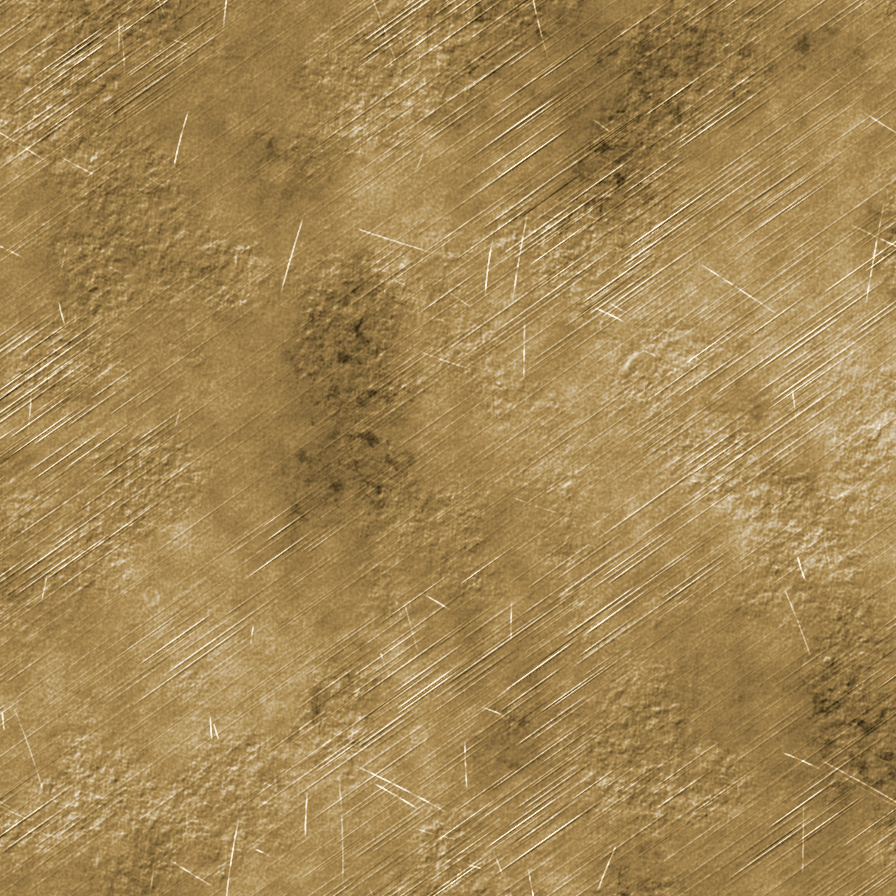
This texture is drawn by a WebGL 2 fragment shader. Its source:

```glsl
#version 300 es
precision highp float;
// Worn ochre metal: layered gradient noise gives stains, grain and flaked relief.
// Slanted hairlines come from hashed rows; loops scatter stray scratches and pale spots.
// All layers add to one tone value, which a colour ramp turns into brass hues.
uniform vec2 u_resolution;
out vec4 fragColor;

const float BRUSH_ANGLE = 0.61;

vec2 hash22(vec2 p) {
    vec3 a = fract(p.xyx * vec3(0.1031, 0.1030, 0.0973));
    a += dot(a, a.yzx + 33.33);
    return fract((a.xx + a.yz) * a.zy);
}

float gradientNoise(vec2 p) {
    vec2 i = floor(p), f = fract(p);
    vec2 u = f * f * f * (f * (f * 6.0 - 15.0) + 10.0);
    vec2 o = vec2(0.0, 1.0);
    float a = dot(hash22(i) * 2.0 - 1.0, f);
    float b = dot(hash22(i + o.yx) * 2.0 - 1.0, f - o.yx);
    float c = dot(hash22(i + o.xy) * 2.0 - 1.0, f - o.xy);
    float d = dot(hash22(i + o.yy) * 2.0 - 1.0, f - o.yy);
    return mix(mix(a, b, u.x), mix(c, d, u.x), u.y);
}

float fbm(vec2 p, int octaves) {
    float sum = 0.0, weight = 0.6;
    for (int i = 0; i < octaves; i++) {
        sum += weight * gradientNoise(p);
        p = mat2(1.6, 1.2, -1.2, 1.6) * p + 17.3;
        weight *= 0.55;
    }
    return sum;
}

// Height of the pitted surface, with steep-edged flakes.
float surface(vec2 p) {
    float flakes = smoothstep(0.0, 0.1, fbm(p * 30.0 + 5.0, 4));
    return fbm(p * 75.0, 3) + 0.22 * flakes;
}

float stroke(float dist, float halfWidth, float aa) {
    return 1.0 - smoothstep(halfWidth - aa, halfWidth + aa, abs(dist));
}

// Parallel hairlines in hashed rows, each lit with a dark lower lip.
float hairlines(vec2 q, float rows, float len, float density, float seed, float px) {
    float row = floor(q.y * rows);
    float x = q.x / len + hash22(vec2(row, seed)).x * 37.0;
    vec2 cell = vec2(floor(x), row + seed * 31.0);
    vec2 h = hash22(cell), g = hash22(cell + 71.7);
    float along = fract(x);
    float y = fract(q.y * rows) - 0.5 - (g.x - 0.5) * 0.3 - (along - 0.5) * (g.y - 0.5) * 0.4;
    float taper = smoothstep(0.0, 0.15, along) * (1.0 - smoothstep(0.3 + 0.5 * h.y, 1.0, along));
    float aa = px * rows * 0.5, halfWidth = rows * 0.0007;
    float lit = stroke(y, halfWidth, aa) - 0.7 * stroke(y + rows * 0.0021, halfWidth, aa);
    return lit * taper * step(h.x, density) * (0.25 + 0.75 * g.y * g.y);
}

// Stray bright scratches, mostly steep, some shallow and falling.
float strayScratches(vec2 p, float px) {
    float sum = 0.0;
    for (int i = 0; i < 60; i++) {
        vec2 h = hash22(vec2(float(i), 5.0)), g = hash22(vec2(float(i), 19.0));
        float angle = g.x < 0.65 ? mix(1.15, 1.95, h.y) : mix(-0.65, -0.25, h.y);
        vec2 d = fract(p - hash22(vec2(float(i), 43.0)) + 0.5) - 0.5;
        vec2 axis = vec2(cos(angle), sin(angle));
        float reach = mix(0.010, 0.075, g.y * g.y);
        float t = dot(d, axis) / reach;
        float across = dot(d, vec2(-axis.y, axis.x)) + (h.x - 0.5) * 0.08 * reach * t * t;
        float ends = 1.0 - smoothstep(0.6, 1.0, abs(t));
        sum += stroke(across, 0.0010, px * 0.6) * ends * mix(0.35, 1.0, h.x);
    }
    return min(sum, 1.0);
}

// Ragged pale spots; a few are hollow rings.
float paleSpots(vec2 p, float ragged) {
    float sum = 0.0;
    for (int i = 0; i < 34; i++) {
        vec2 h = hash22(vec2(float(i), 87.0));
        vec2 d = fract(p - hash22(vec2(float(i), 61.0)) + 0.5) - 0.5;
        float radius = mix(0.004, 0.016, h.x * h.x);
        float dist = length(d) + ragged * 0.02;
        float disc = 1.0 - smoothstep(radius * 0.8, radius * 1.05, dist);
        float hollow = step(0.88, h.y) * (1.0 - smoothstep(radius * 0.4, radius * 0.75, dist));
        sum += (disc - hollow * 0.8) * mix(0.3, 1.0, h.y);
    }
    return min(sum, 1.0);
}

vec3 brass(float tone) {
    vec3 c = mix(vec3(0.20, 0.155, 0.07), vec3(0.66, 0.53, 0.31), clamp((tone - 0.20) / 0.46, 0.0, 1.0));
    c = mix(c, vec3(0.73, 0.62, 0.41), clamp((tone - 0.66) / 0.07, 0.0, 1.0));
    c = mix(c, vec3(0.79, 0.71, 0.58), clamp((tone - 0.73) / 0.06, 0.0, 1.0));
    return mix(c, vec3(0.97, 0.94, 0.86), clamp((tone - 0.79) / 0.18, 0.0, 1.0));
}

void main() {
    float px = 1.0 / u_resolution.y;
    vec2 p = gl_FragCoord.xy * px;
    vec2 axis = vec2(cos(BRUSH_ANGLE), sin(BRUSH_ANGLE));
    vec2 q = vec2(dot(p, axis), dot(p, vec2(-axis.y, axis.x)));

    // Broad stains and rough areas
    float dirt = smoothstep(0.0, 0.32, fbm(p * 3.6 + 8.1, 5));
    float rough = mix(0.25, 1.0, smoothstep(-0.05, 0.22, fbm(p * 5.0 + 31.0, 4) + 0.22 * dirt));
    float mottle = fbm(p * 26.0, 4);
    float tone = 0.655 + 0.25 * fbm(p * 2.7 + 3.0, 5) - 0.10 * dirt + 0.14 * mottle;

    // Embossed flakes and pits, dark specks and fine grain
    vec2 lightStep = vec2(-0.0008, 0.0012);
    float relief = surface(p + lightStep) - surface(p - lightStep);
    tone -= relief * rough * 0.52;
    tone -= 0.20 * dirt * smoothstep(0.05, 0.28, fbm(p * 44.0 + 9.0, 4));
    tone += 0.11 * gradientNoise(p * 290.0);

    // Brushed streaks and hairlines, gathered in slanted bands
    float band = smoothstep(-0.12, 0.28, fbm(q * vec2(2.4, 6.0) + 12.0, 3));
    tone += 0.11 * (0.3 + band) * gradientNoise(q * vec2(12.0, 230.0));
    float lines = hairlines(q, 190.0, 0.11, 0.50, 1.0, px) + hairlines(q, 137.0, 0.20, 0.42, 2.0, px);
    tone += 0.40 * (0.2 + 0.8 * band) * lines;
    tone -= 0.28 * band * max(hairlines(q, 120.0, 0.10, 0.25, 3.0, px), 0.0);

    // Spots and stray scratches
    tone += 0.075 * paleSpots(p, mottle);
    float broken = smoothstep(-0.25, 0.05, gradientNoise(p * 75.0));
    tone += 0.33 * strayScratches(p, px) * mix(0.35, 1.0, broken);

    fragColor = vec4(brass(tone), 1.0);
}
```
